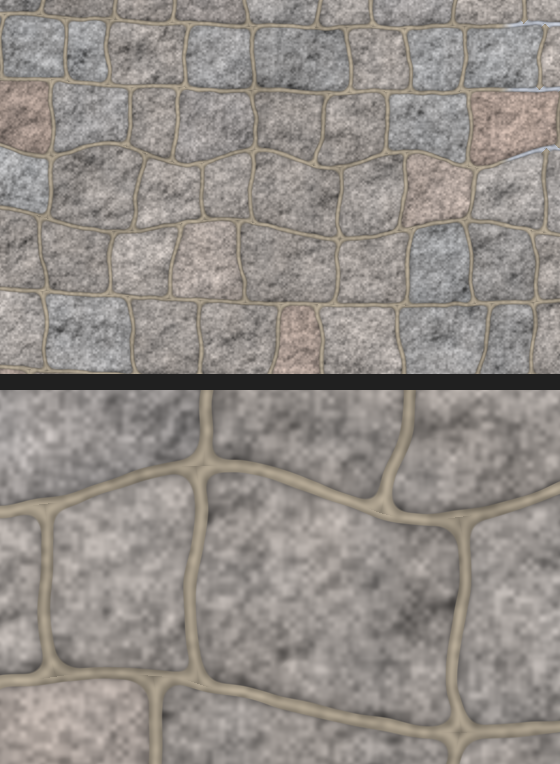
Top, the full canvas; bottom, a detail of the centre.
Give the GLSL for this texture, as a WebGL 1 fragment shader.

```glsl
precision highp float;
// Wall of rough granite blocks in wavy courses, divided by thin raised mortar.
// Curved bed joints split the rows, jittered slanted joints split the stones;
// layered noise gives the split-face relief, the grain and the stains.
uniform vec2 u_resolution;

#define PITCH 0.1875        // mean stone width, canvas height = 1
#define JITTER 0.52         // spread of upright joints, in pitches
#define SLANT 0.30          // spread of upright joint lean
#define WAVE 0.033          // swing of the two waviest bed joints
#define MORTAR 0.0056       // half width of the mortar
#define ROUNDING 0.020      // corner rounding of the stones
#define RELIEF 1.9          // strength of the split-face shading
#define GRAIN 0.27          // strength of the granite speckle
#define STONE_COLOR vec3(0.595, 0.572, 0.556)
#define PINK_COLOR vec3(0.610, 0.545, 0.510)
#define COOL_COLOR vec3(0.565, 0.567, 0.572)
#define MORTAR_COLOR vec3(0.610, 0.570, 0.505)

float hash(vec2 p) {
  return fract(sin(dot(p, vec2(127.1, 311.7))) * 43758.55);
}

float noise(vec2 p) {
  vec2 i = floor(p), f = fract(p);
  f = f * f * (3.0 - 2.0 * f);
  return mix(mix(hash(i), hash(i + vec2(1.0, 0.0)), f.x),
             mix(hash(i + vec2(0.0, 1.0)), hash(i + 1.0), f.x), f.y);
}

// Craggy height of the stone faces
float crags(vec2 p) {
  float sum = 0.0, amp = 0.5;
  p *= 13.0;
  for (int o = 0; o < 4; o++) {
    sum += amp * noise(p);
    p = mat2(1.6, 1.2, -1.2, 1.6) * p + 17.3;
    amp *= 0.5;
  }
  return sum;
}

// Height of bed joint k at x
float bedJoint(float k, float x) {
  float level = 0.209 * k - 0.004 * k * k;
  float sag = 0.022 - 0.08 * x + 0.04 * x * x;
  float swing = WAVE * exp(-2.0 * (k - 2.5) * (k - 2.5)) + 0.003;
  return level + sag + swing * sin(x * (6.0 * k - 2.0) - 5.0 * k + 11.8);
}

// Position of upright joint i in a row, at height h above the row's middle
float uprightJoint(float i, float row, float h) {
  vec2 id = vec2(i, row);
  float lean = SLANT * (hash(id + 31.7) - 0.35);
  float bow = 0.004 * sin(h * 40.0 + 6.28 * hash(id + 5.3));
  return (i + JITTER * (hash(id + 2.9) - 0.5)) * PITCH + lean * h + bow;
}

float smoothMin(float a, float b, float k) {
  float h = max(k - abs(a - b), 0.0) / k;
  return min(a, b) - 0.25 * h * h * k;
}

void main() {
  float px = 1.0 / u_resolution.y;
  vec2 p = gl_FragCoord.xy * px;
  vec2 q = p + 0.005 * (vec2(noise(p * 32.0), noise(p * 32.0 + 40.0)) - 0.5);

  // Course and distance to its bed joints
  float row = -1.0;
  for (int k = 0; k < 7; k++) row += step(bedJoint(float(k), q.x), q.y);
  float below = q.y - bedJoint(row, q.x);
  float above = bedJoint(row + 1.0, q.x) - q.y;
  float bedDist = min(below, above);

  // Stone within the course and distance to its upright joints
  float h = 0.5 * (below - above);
  float x = q.x + PITCH * hash(vec2(row, 7.0));
  float base = floor(x / PITCH);
  float stone = base - 2.0, sideDist = 1.0;
  for (int i = -1; i <= 2; i++) {
    float joint = uprightJoint(base + float(i), row, h);
    stone += step(joint, x);
    sideDist = min(sideDist, abs(x - joint));
  }
  float dist = smoothMin(bedDist, sideDist, ROUNDING);

  // Stone colour, varied from block to block
  vec2 id = vec2(stone, row);
  vec3 stoneColor = mix(STONE_COLOR, PINK_COLOR, smoothstep(0.65, 1.0, hash(id + 11.1)));
  stoneColor = mix(stoneColor, COOL_COLOR, smoothstep(0.5, 1.0, hash(id + 23.3)));
  stoneColor *= 1.0 + 0.12 * (hash(id + 47.9) - 0.5);

  // Split face lit from above, with deeper shade in the hollows
  vec2 face = p + id * 3.7;
  float facing = crags(face) - crags(face + vec2(-0.003, 0.006));
  float light = RELIEF * facing + 1.6 * min(facing + 0.03, 0.0);
  float stain = 0.10 * (noise(p * 9.0 + 60.0) - 0.5);
  float speckle = noise(p * 175.0) - 0.5 + 0.8 * (noise(p * 88.0 + 9.0) - 0.5);
  float bevel = 0.05 * exp(-above * 45.0) - 0.08 * exp(-below * 60.0);
  stoneColor *= 1.03 + 1.6 * (light * 0.8 + stain + GRAIN * 0.62 * speckle + bevel);
  stoneColor += 0.02 * vec3(1.0, 0.7, 0.4) * (noise(p * 24.0 + 80.0) - 0.5);

  // Contact shadow along the mortar
  stoneColor *= 1.0 - 0.24 * exp(-max(dist - MORTAR, 0.0) * 240.0);

  // Mortar bead, pale bluish on the upper beds at the right end
  float bed = row + step(above, below);
  float pale = step(2.5, bed) * step(bedDist, sideDist) * smoothstep(1.33, 1.38, p.x);
  vec3 mortarColor = mix(MORTAR_COLOR, vec3(0.68, 0.70, 0.74), pale);
  float bead = 1.0 - smoothstep(0.0, MORTAR, abs(dist));
  mortarColor *= 0.86 + 0.22 * bead + 0.16 * (noise(p * 130.0) - 0.5)
               + 0.16 * (noise(p * 14.0 + 33.0) - 0.5);

  float cover = smoothstep(-px, px, dist - MORTAR);
  gl_FragColor = vec4(clamp(mix(mortarColor, stoneColor, cover), 0.0, 1.0), 1.0);
}
```
